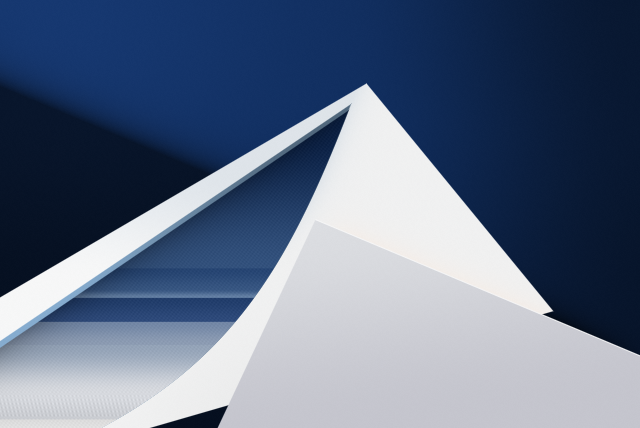
A Shadertoy shader for this background:

```glsl
// Draws folded white paper planes forming a peak over a deep blue backdrop.

// Layout, in canvas heights (x runs 0 to 1.5)
const vec2 APEX = vec2(0.859, 0.805);
const vec2 ARM_FOOT = vec2(0.0, 0.305);
const vec2 RIGHT_CORNER = vec2(1.297, 0.273);
const vec2 CORNER_BASE = vec2(1.200, 0.245);
const vec2 NOTCH = vec2(0.820, 0.755);
const vec2 NOTCH_FOOT = vec2(0.0, 0.203);
const vec2 BEVEL_TOP = vec2(0.820, 0.744);
const vec2 BEVEL_FOOT = vec2(0.0, 0.187);
const vec2 PANEL_TIP = vec2(0.740, 0.488);
const vec2 PANEL_RIGHT = vec2(1.5, 0.170);
const vec2 PANEL_FOOT = vec2(0.510, 0.0);

// Colours
const vec3 NAVY = vec3(0.062, 0.172, 0.355);
const vec3 NIGHT = vec3(0.030, 0.085, 0.175);
const vec3 ROYAL = vec3(0.095, 0.235, 0.470);
const vec3 PAPER = vec3(0.940, 0.942, 0.943);
const vec3 WARM = vec3(0.965, 0.925, 0.895);
const vec3 PANEL_LIGHT = vec3(0.860, 0.867, 0.882);
const vec3 PANEL_DARK = vec3(0.770, 0.772, 0.805);
const vec3 BEVEL_COLOR = vec3(0.42, 0.54, 0.65);

// Fabric and grain
const float WEAVE_FREQ = 110.0;
const float WEAVE_DEPTH = 0.018;
const float GRAIN = 0.008;

float hash(vec2 p) {
    return fract(sin(dot(p, vec2(12.9898, 78.233))) * 43758.5453);
}

// Signed distance to the line a-b, positive on its left
float leftOf(vec2 p, vec2 a, vec2 b) {
    vec2 d = normalize(b - a);
    return d.x * (p.y - a.y) - d.y * (p.x - a.x);
}

float cover(float d) {
    float px = 0.75 / iResolution.y;
    return smoothstep(-px, px, d);
}

// Horizontal position of the sweeping paper edge at height h
float sweepX(float h) {
    return 0.238 + 0.33 * h + 0.347 * (1.0 - exp(-h / 0.225));
}

// Paints a vertical gradient over everything below the height top
vec3 band(vec3 base, float h, float bottom, float top, vec3 low, vec3 high) {
    vec3 tone = mix(low, high, smoothstep(bottom, top, h));
    return mix(base, tone, cover(top - h));
}

vec3 backdrop(vec2 p) {
    vec3 col = mix(NAVY, ROYAL, 0.75 * exp(-2.5 * dot(p - vec2(0.1, 1.0), p - vec2(0.1, 1.0))));
    col = mix(col, NIGHT, 0.9 * smoothstep(0.85, 1.55, p.x + 0.12 * (p.y - 0.5)));
    col *= 1.0 - 0.15 * smoothstep(0.75, 0.3, p.y);
    // Shadow cast beside the right corner
    float gap = leftOf(p, PANEL_TIP, PANEL_RIGHT);
    return col * (1.0 - 0.6 * exp(-max(gap, 0.0) / 0.03) * smoothstep(1.6, 1.28, p.x));
}

// Layered translucent fabric inside the fold
vec3 fabric(vec2 p) {
    float h = p.y;
    vec3 col = mix(vec3(0.20, 0.32, 0.49), vec3(0.05, 0.14, 0.29), smoothstep(0.36, 0.70, h));
    col = band(col, h, 0.318, 0.373, vec3(0.22, 0.34, 0.51), vec3(0.15, 0.27, 0.45));
    col = band(col, h, 0.304, 0.324, vec3(0.40, 0.51, 0.65), vec3(0.22, 0.34, 0.51));
    col = band(col, h, 0.248, 0.304, vec3(0.18, 0.29, 0.48), vec3(0.13, 0.24, 0.42));
    col = band(col, h, 0.195, 0.248, vec3(0.55, 0.61, 0.70), vec3(0.45, 0.53, 0.65));
    col = band(col, h, 0.080, 0.194, vec3(0.84, 0.85, 0.87), vec3(0.58, 0.64, 0.72));
    col = band(col, h, 0.020, 0.075, vec3(0.79, 0.80, 0.82), vec3(0.84, 0.85, 0.87));
    col = band(col, h, 0.0, 0.020, vec3(0.88), vec3(0.86));
    // Weave, stronger in the comb along the bottom
    vec2 thread = sin(6.2832 * WEAVE_FREQ * vec2(p.x + 0.25 * h, h));
    float comb = smoothstep(0.02, 0.03, h) * smoothstep(0.09, 0.06, h);
    col += WEAVE_DEPTH * (thread.x * thread.y + 1.5 * comb * thread.x);
    // Shade under the arm
    float depth = leftOf(p, BEVEL_TOP, BEVEL_FOOT);
    return col * (1.0 - 0.28 * exp(-max(depth, 0.0) / 0.035));
}

vec3 paper(vec2 p, float sweep) {
    vec3 col = PAPER + 0.025 * smoothstep(0.6, 0.2, p.x);
    float gap = max(leftOf(p, PANEL_TIP, PANEL_RIGHT), 0.0);
    col = mix(col, WARM, 0.6 * exp(-gap / 0.025) * smoothstep(0.72, 0.85, p.x));
    // Cool turn along the sweeping edge
    col -= vec3(0.07, 0.05, 0.03) * exp(-max(sweep, 0.0) / 0.02) * smoothstep(0.35, 0.6, p.y);
    return col - 0.02 * smoothstep(0.3, 0.0, p.y) * step(0.0, sweep);
}

void mainImage(out vec4 fragColor, in vec2 fragCoord) {
    vec2 p = fragCoord / iResolution.xy * vec2(1.5, 1.0);
    vec3 col = backdrop(p);

    // White peak
    float peak = min(leftOf(p, APEX, ARM_FOOT), leftOf(p, RIGHT_CORNER, APEX));
    peak = min(peak, leftOf(p, CORNER_BASE, RIGHT_CORNER));
    float sweep = (p.x - sweepX(p.y)) * 0.8;
    col = mix(col, paper(p, sweep), cover(peak));

    // Opening: bevelled lip, then fabric
    float lip = min(leftOf(p, NOTCH, NOTCH_FOOT), -sweep);
    float hollow = min(leftOf(p, BEVEL_TOP, BEVEL_FOOT), -sweep);
    vec3 bevel = mix(BEVEL_COLOR * 1.25, BEVEL_COLOR * 0.75, smoothstep(0.1, 0.75, p.x));
    col = mix(col, bevel, cover(lip));
    col = mix(col, fabric(p), cover(hollow));

    // Front panel with a bright upper rim
    float top = -leftOf(p, PANEL_TIP, PANEL_RIGHT);
    float panel = min(top, leftOf(p, PANEL_TIP, PANEL_FOOT));
    vec3 face = mix(PANEL_DARK, PANEL_LIGHT, smoothstep(0.0, 0.5, p.y + 0.12 * (0.8 - p.x)));
    face = mix(face, vec3(0.98), 0.85 * smoothstep(0.004, 0.001, top));
    col = mix(col, face, cover(panel));

    col += GRAIN * (hash(floor(p * 512.0)) - 0.5);
    fragColor = vec4(clamp(col, 0.0, 1.0), 1.0);
}
```
